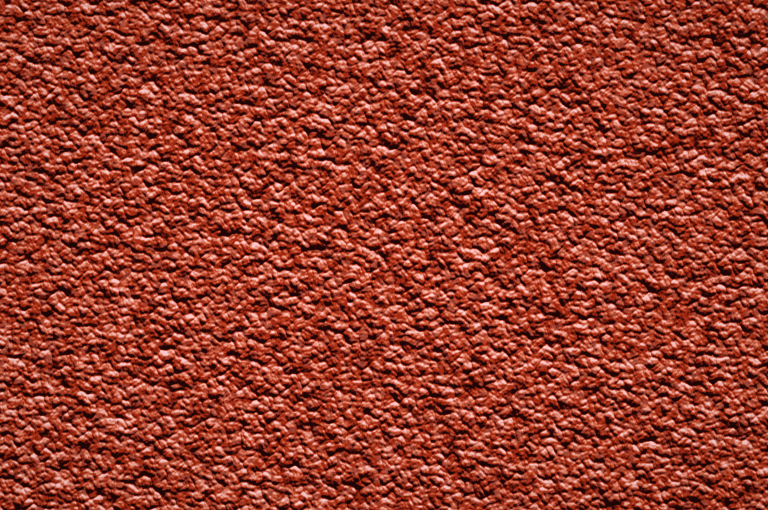
Give the GLSL for this texture, as a Shadertoy shader.

```glsl
const float GRAINS = 80.0;       // grains per canvas height
const float STRETCH = 0.86;      // below 1 widens grains across the light
const float TILT = 0.2;          // light leans right of vertical, radians
const float FINE_SCALE = 1.9;
const float FINE_HEIGHT = 0.42;
const float LUMP_SCALE = 0.43;
const float LUMP_HEIGHT = 0.85;
const float MEAN_HEIGHT = 1.25;
const float LIGHT_STEP = 0.38;   // in grains
const float LIGHT_SLOPE = 0.55;
const float RELIEF_GAIN = 3.9;
const float HOLLOW_GAIN = 1.25;
const float SHADOW_GAIN = 1.6;
const float EXPOSURE = -0.02;
const float SHEEN_SCALE = 0.3;
const float SHEEN_GAIN = 0.5;    // extra light on sparse glossy spots
const int SAMPLES = 2;           // per axis

const vec3 PIT = vec3(0.12, 0.02, 0.025);
const vec3 SHADE = vec3(0.38, 0.075, 0.04);
const vec3 RED = vec3(0.64, 0.165, 0.07);
const vec3 DUSTY = vec3(0.62, 0.27, 0.21);
const vec3 CORAL = vec3(0.81, 0.37, 0.25);
const vec3 PINK = vec3(0.89, 0.56, 0.49);
const vec3 GLINT = vec3(0.97, 0.78, 0.79);

vec3 hash3(vec2 cell) {
    vec3 q = fract(cell.xyx * vec3(0.1031, 0.1030, 0.0973));
    q += dot(q, q.yxz + 33.33);
    return fract((q.xxy + q.yzz) * q.zyx);
}

// Cellular noise: overlapping round bumps of random height
float domes(vec2 p) {
    vec2 cell = floor(p);
    vec2 local = p - cell;
    float top = -1.0;
    for (int y = -1; y <= 1; y++) {
        for (int x = -1; x <= 1; x++) {
            vec2 offset = vec2(x, y);
            vec3 rnd = hash3(cell + offset);
            vec2 away = offset + rnd.xy - local;
            top = max(top, mix(0.5, 1.0, rnd.z) - dot(away, away));
        }
    }
    return top;
}

// Plaster relief: grains with finer grit, riding on broad lumps
float relief(vec2 p) {
    p += 0.12 * sin(p.yx * vec2(1.7, 2.3) + 1.3 * sin(p * 0.61));
    return domes(p)
         + FINE_HEIGHT * domes(p * FINE_SCALE + 17.3)
         + LUMP_HEIGHT * domes(p * LUMP_SCALE + 41.7);
}

// Light along +y: facing slope, open height and cast shadow
float shading(vec2 p) {
    float here = relief(p);
    float facing = 0.0;
    float shadow = 0.0;
    for (int i = 1; i <= 3; i++) {
        float reach = LIGHT_STEP * float(i);
        float rise = relief(p + vec2(0.0, reach)) - here;
        if (i == 1) facing = -rise;
        shadow = max(shadow, rise - reach * LIGHT_SLOPE);
    }
    return EXPOSURE + RELIEF_GAIN * facing
         + HOLLOW_GAIN * (here - MEAN_HEIGHT) - SHADOW_GAIN * shadow;
}

float ramp(float low, float high, float x) {
    return clamp((x - low) / (high - low), 0.0, 1.0);
}

vec3 paint(float light, float dust) {
    vec3 c = mix(PIT, SHADE, ramp(-1.9, -1.0, light));
    c = mix(c, mix(RED, DUSTY, dust), ramp(-0.9, -0.2, light));
    c = mix(c, CORAL, ramp(0.25, 1.0, light));
    c = mix(c, PINK, ramp(1.0, 1.65, light));
    return mix(c, GLINT, ramp(1.7, 2.6, light));
}

void mainImage(out vec4 fragColor, in vec2 fragCoord) {
    mat2 turn = mat2(cos(TILT), sin(TILT), -sin(TILT), cos(TILT));
    vec3 color = vec3(0.0);

    // Supersampled wall
    for (int j = 0; j < SAMPLES; j++) {
        for (int i = 0; i < SAMPLES; i++) {
            vec2 jitter = (vec2(i, j) + 0.5) / float(SAMPLES) - 0.5;
            vec2 p = turn * ((fragCoord + jitter) / iResolution.y);
            p *= GRAINS * vec2(STRETCH, 1.0);
            float dust = smoothstep(0.5, 0.9, domes(p * 0.85 + 9.1));
            float sheen = smoothstep(0.72, 0.95, domes(p * SHEEN_SCALE + 63.0));
            color += paint(shading(p) + SHEEN_GAIN * sheen, dust);
        }
    }
    color /= float(SAMPLES * SAMPLES);

    // Slight falloff towards the corners
    vec2 centered = fragCoord / iResolution.xy - 0.5;
    color *= 1.03 - 0.22 * dot(centered, centered);
    fragColor = vec4(color, 1.0);
}
```
